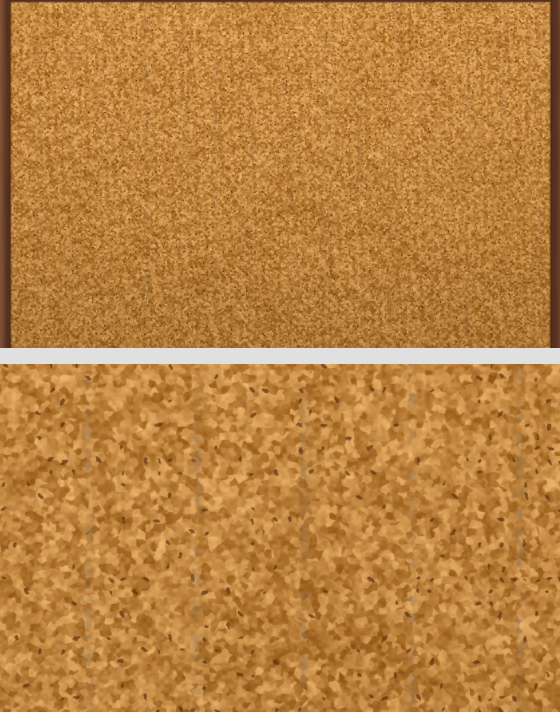
Top: the whole. Bottom: its middle third, enlarged.
Reproduce this texture procedurally as a Shadertoy shader.

```glsl
const vec3 CORK_DARK = vec3(0.595, 0.365, 0.105);
const vec3 CORK_LIGHT = vec3(0.89, 0.67, 0.40);
const vec3 BARK = vec3(0.36, 0.19, 0.06);
const vec3 GLUE_GREY = vec3(0.58, 0.48, 0.37);
const vec3 WOOD_DARK = vec3(0.34, 0.19, 0.12);
const vec3 WOOD_LIGHT = vec3(0.50, 0.32, 0.21);

float hash(vec2 p) {
    return fract(sin(dot(p, vec2(127.1, 311.7))) * 43758.5453);
}

vec2 hash2(vec2 p) {
    return vec2(hash(p), hash(p + 57.3));
}

float valueNoise(vec2 p) {
    vec2 i = floor(p), f = fract(p);
    f = f * f * (3.0 - 2.0 * f);
    float low = mix(hash(i), hash(i + vec2(1, 0)), f.x);
    float high = mix(hash(i + vec2(0, 1)), hash(i + vec2(1, 1)), f.x);
    return mix(low, high, f.y);
}

// Voronoi granules whose tones blend softly at their borders
float grainTone(vec2 p, float softness) {
    vec2 base = floor(p);
    float total = 0.0, weights = 0.0;
    for (int y = -1; y <= 1; y++) {
        for (int x = -1; x <= 1; x++) {
            vec2 cell = base + vec2(x, y);
            float d = length(cell + hash2(cell) - p);
            float weight = exp(-d / softness);
            total += weight * hash(cell + 13.7);
            weights += weight;
        }
    }
    return total / weights;
}

// Sparse bark slivers, each turned its own way
float barkFleck(vec2 p, float share) {
    vec2 cell = floor(p);
    vec2 offset = fract(p) - 0.35 - 0.3 * hash2(cell + 31.0);
    float angle = 6.2832 * hash(cell + 44.2);
    vec2 along = vec2(cos(angle), sin(angle));
    vec2 turned = vec2(dot(offset, along), dot(offset, vec2(-along.y, along.x)));
    float radius = mix(0.16, 0.32, hash(cell + 5.9));
    float d = length(turned * vec2(1.0, 1.9)) + 0.22 * (valueNoise(p * 6.0) - 0.5);
    float present = step(hash(cell + 91.3), share);
    return present * (1.0 - smoothstep(radius - 0.1, radius + 0.1, d));
}

vec3 cork(vec2 p, float density) {
    // A slight warp makes the granules ragged
    vec2 warp = vec2(valueNoise(p * 260.0), valueNoise(p * 260.0 + 71.0)) - 0.5;
    float tone = 0.5 + 0.80 * (grainTone(p * density + 0.7 * warp, 0.08) - 0.5);
    tone += 0.40 * (valueNoise(p * density * 1.5) - 0.5);
    tone += 0.15 * (valueNoise(p * 52.0 + 9.0) - 0.5);
    tone += 0.12 * (valueNoise(p * 17.0) - 0.5);
    vec3 color = mix(CORK_DARK, CORK_LIGHT, tone);
    return mix(color, BARK, 0.7 * barkFleck(p * 88.0, 0.14));
}

// Faint, broken grey columns at a regular pitch
float glueColumn(vec2 uv, vec2 p, float pitch) {
    float offset = abs(fract((uv.x - 0.13) / pitch + 0.5) - 0.5) * pitch;
    float band = 1.0 - smoothstep(0.0005, 0.004, offset);
    return band * smoothstep(0.5, 0.75, valueNoise(p * 190.0));
}

// Light fades and warms toward the lower part of the board
vec3 boardLight(vec2 uv) {
    vec2 away = (uv - vec2(0.46, 0.76)) * vec2(0.7, 1.0);
    float shade = 0.12 * dot(away, away) + 0.085 * (1.0 - uv.y);
    return 1.055 - shade * vec3(0.9, 1.0, 1.5);
}

// Upright wooden rail, t = 0 at the outer edge and 1 at the cork
vec3 rail(vec2 p, float t) {
    vec3 color = mix(WOOD_LIGHT, WOOD_DARK, smoothstep(0.0, 0.75, t));
    float streak = valueNoise(p * vec2(420.0, 9.0)) - 0.5;
    return color * (1.0 + 0.1 * streak) * mix(1.0, 0.8, smoothstep(0.8, 1.0, t));
}

vec3 board(vec2 uv, vec2 p) {
    vec3 color = cork(p, 160.0);
    color = mix(color, GLUE_GREY, 0.4 * glueColumn(uv, p, 0.0641));
    color *= boardLight(uv);

    // Narrow shadow cast by the frame
    float inset = min(min(uv.x - 0.019, 0.983 - uv.x) * 1.6, 0.995 - uv.y);
    color *= mix(0.75, 1.0, smoothstep(0.0, 0.006, inset));

    // Top strip, then side rails
    color = mix(color, WOOD_DARK, smoothstep(0.994, 0.996, uv.y));
    float left = 1.0 - smoothstep(0.018, 0.0195, uv.x);
    float right = smoothstep(0.9825, 0.984, uv.x);
    color = mix(color, rail(p, uv.x / 0.019), left);
    return mix(color, rail(p, 0.35 + 0.65 * (1.0 - uv.x) / 0.017), right);
}

void mainImage(out vec4 fragColor, in vec2 fragCoord) {
    // Four samples per pixel smooth the grain edges
    vec3 sum = vec3(0.0);
    for (int i = 0; i < 4; i++) {
        vec2 shift = vec2(i % 2, i / 2) * 0.5 - 0.25;
        vec2 position = fragCoord + shift;
        sum += board(position / iResolution.xy, position / iResolution.y);
    }
    fragColor = vec4(sum / 4.0, 1.0);
}
```
